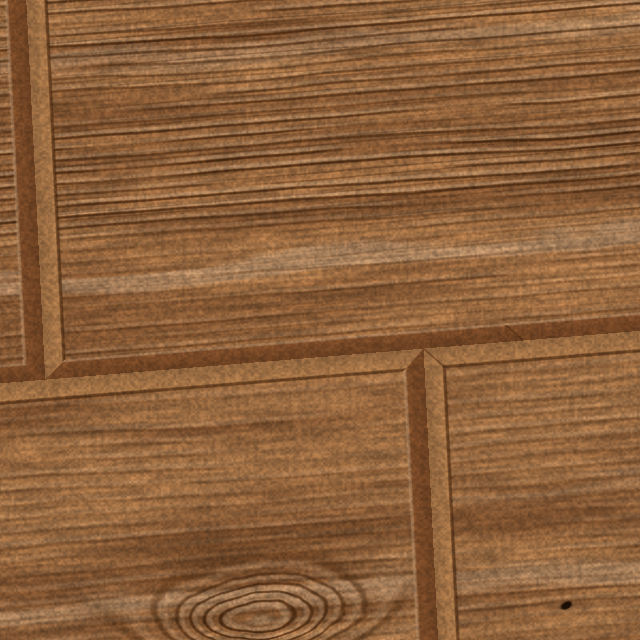
Give the GLSL for this texture, as a Shadertoy shader.

```glsl
// Staggered wooden panels with bevelled joints, fine slanted grain and a ringed knot.

const vec2 PANEL = vec2(1.187, 0.75);    // panel size
const vec2 JOINT = vec2(0.091, 0.401);   // corner where the joints meet
const vec2 SLANT = vec2(0.050, 0.082);   // tilt of upright and level joints
const float BEVEL = 0.031;

const vec3 BROWN = vec3(0.575, 0.40, 0.245);
const vec3 RUSSET = vec3(0.545, 0.355, 0.205);
const vec3 PALE = vec3(0.70, 0.56, 0.425);
const vec3 DARK = vec3(0.27, 0.145, 0.05);
const vec3 BEVEL_LIT = vec3(0.62, 0.435, 0.265);
const vec3 BEVEL_SHADE = vec3(0.455, 0.275, 0.145);

float hash(vec2 p) {
    return fract(sin(dot(p, vec2(127.1, 311.7))) * 43758.5453);
}

float noise(vec2 p) {
    vec2 i = floor(p), f = fract(p);
    f = f * f * (3.0 - 2.0 * f);
    return mix(mix(hash(i), hash(i + vec2(1, 0)), f.x),
               mix(hash(i + vec2(0, 1)), hash(i + vec2(1, 1)), f.x), f.y);
}

float fbm(vec2 p) {
    float sum = 0.0, amp = 0.5;
    for (int i = 0; i < 4; i++) {
        sum += amp * noise(p);
        p = p * 2.03 + 17.3;
        amp *= 0.5;
    }
    return sum;
}

// Soft stripe of the given half width around zero
float stripe(float d, float halfWidth, float soft) {
    return 1.0 - smoothstep(halfWidth - soft, halfWidth + soft, abs(d));
}

// Broken grain lines: x is the dark line, y the pale ridge beside it
vec2 grainLines(vec2 p, float density) {
    float phase = p.y * density + 1.3 * fbm(vec2(p.x * 2.0, p.y * 6.0));
    float id = floor(phase), f = fract(phase);
    float breaks = smoothstep(0.08, 0.5, noise(vec2(p.x * 5.0 + id * 7.1, id)));
    float strength = breaks * mix(0.45, 1.0, hash(vec2(id, 3.0)));
    return strength * vec2(stripe(f - 0.45, 0.11, 0.09), stripe(f - 0.74, 0.15, 0.12));
}

// Pale streak with a ragged outline
float paleStreak(vec2 p, float centre, float halfWidth) {
    float wave = 0.04 * (fbm(vec2(p.x * 5.0, centre * 90.0)) - 0.47);
    float ragged = halfWidth * (0.1 + 1.5 * noise(vec2(p.x * 4.0, p.y * 70.0)));
    return stripe(p.y - centre - wave, ragged, 0.006);
}

vec3 upperWood(vec2 p) {
    float tone = fbm(vec2(p.x * 2.0, p.y * 22.0));
    vec3 col = mix(RUSSET * 0.92, BROWN * 1.1, smoothstep(0.25, 0.7, tone));
    float pale = max(paleStreak(p, 0.147, 0.018), 0.7 * paleStreak(p, 0.49, 0.018));
    col = mix(col, PALE, 0.65 * pale);
    float dense = mix(0.5, 1.0, smoothstep(0.19, 0.23, p.y));
    vec2 lines = grainLines(p, 56.0) * dense;
    vec2 fibres = grainLines(p + 2.7, 93.0) * dense;
    col = mix(col, PALE, 0.7 * lines.y);
    col = mix(col, DARK, 0.35 * fibres.x);
    return mix(col, DARK, 0.9 * lines.x);
}

vec3 lowerWood(vec2 p, vec2 knot) {
    float tone = fbm(vec2(p.x * 2.5, p.y * 18.0) + 9.0);
    vec3 col = mix(RUSSET * 0.9, BROWN * 1.06, smoothstep(0.25, 0.7, tone));
    float right = smoothstep(0.65, 0.72, p.x);
    float pale = max(paleStreak(p, -0.37, 0.016), 0.6 * right * paleStreak(p, -0.24, 0.016));
    col = mix(col, PALE, 0.55 * pale);
    vec2 lines = grainLines(p + 4.0, 46.0);
    col = mix(col, PALE, 0.35 * lines.y);
    col = mix(col, DARK, 0.32 * lines.x);

    // Knot: contours of a bump added to the grain height
    vec2 q = (p - knot) / vec2(0.125, 0.055);
    q += 0.3 * (vec2(fbm(p * 12.0), fbm(p * 12.0 + 31.0)) - 0.47);
    float height = 0.20 * exp(-0.9 * dot(q, q)) + 0.35 * (p.y - knot.y);
    float ring = fract(height * 32.0);
    float area = exp(-0.32 * dot(q, q));
    col = mix(col, PALE, area * 0.5 * stripe(ring - 0.8, 0.16, 0.14));
    col = mix(col, DARK, area * 0.85 * stripe(ring - 0.45, 0.12, 0.09));
    return mix(col, PALE, 0.6 * stripe(length(q), 0.13, 0.09));
}

// Bevelled border; local is the position in the panel
vec3 addBevel(vec3 wood, vec2 local, float px) {
    vec2 far = PANEL - local;
    float lit = min(local.x, far.y), shade = min(far.x, local.y * 1.15);
    float edge = min(lit, shade);
    vec3 face = mix(BEVEL_SHADE, BEVEL_LIT, smoothstep(-px, px, shade - lit));
    face *= mix(0.93, 1.06, smoothstep(0.0, BEVEL, edge));
    vec3 col = mix(face, wood, smoothstep(-px, px, edge - BEVEL));
    float rim = stripe(edge - BEVEL, 0.0025, 0.0015);
    col = mix(col, lit < shade ? DARK : PALE, rim * (lit < shade ? 0.65 : 0.5));
    float mitre = stripe(local.x - far.y, 0.002, 0.0015) * step(edge, BEVEL);
    return mix(col, DARK, 0.5 * mitre);
}

void mainImage(out vec4 fragColor, in vec2 fragCoord) {
    vec2 uv = fragCoord / iResolution.xy;
    vec2 p = vec2(uv.x + SLANT.x * uv.y, uv.y - SLANT.y * uv.x - JOINT.y);
    float row = floor(p.y / PANEL.y), odd = mod(row, 2.0);
    vec2 local = vec2(mod(p.x - JOINT.x - 0.5 * PANEL.x * odd, PANEL.x), p.y - row * PANEL.y);

    vec3 wood = odd < 0.5 ? upperWood(p) : lowerWood(p, vec2(0.408, -0.400));
    wood *= 0.87 + 0.26 * noise(vec2(p.x * 18.0, p.y * 200.0));
    float pit = length((uv - vec2(0.885, 0.054)) * mat2(0.85, 0.5, -0.8, 1.4));
    wood = mix(wood, DARK * 0.4, stripe(pit, 0.009, 0.003));

    // Bevels, then fine speckle over everything
    vec3 col = addBevel(wood, local, 1.0 / iResolution.y);
    col *= 1.0 + 0.24 * (noise(uv * 300.0) - 0.5) + 0.16 * (noise(uv * 150.0 + 5.0) - 0.5);
    fragColor = vec4(col, 1.0);
}
```
